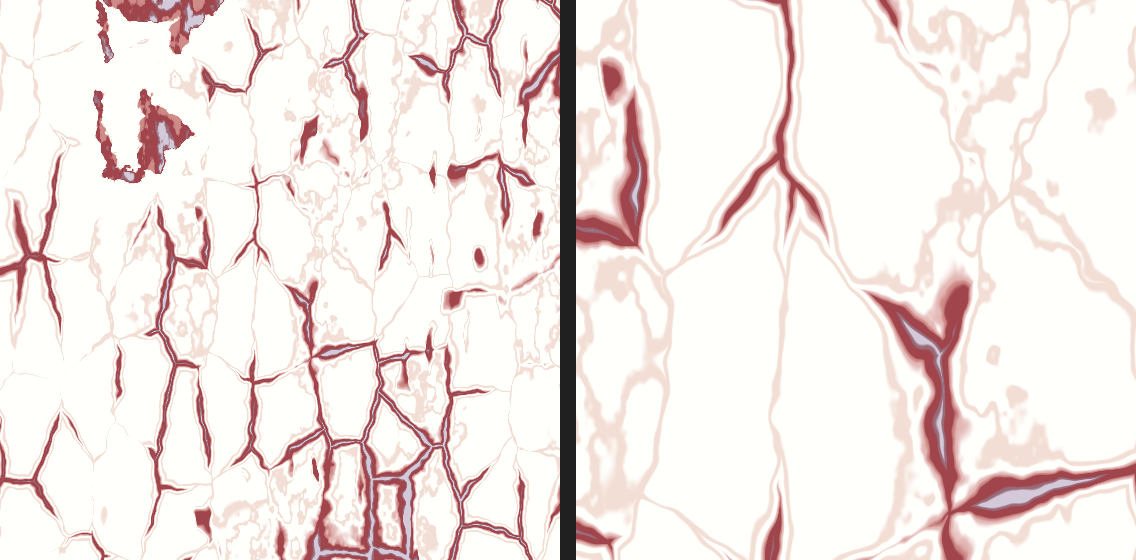
Left: the whole. Right: its middle third, enlarged.
Give the GLSL for this texture, as a Shadertoy shader.

```glsl
// Weathered white paint: upright crackle cells, red cracks, beige contour stains, torn flakes.

float hash(vec2 p) {
    p = fract(p * vec2(0.1031, 0.1137));
    p += dot(p, p.yx + 33.33);
    return fract((p.x + p.y) * p.x * 17.3);
}

float noise(vec2 p) {
    vec2 i = floor(p), f = fract(p);
    f = f * f * (3.0 - 2.0 * f);
    return mix(mix(hash(i), hash(i + vec2(1, 0)), f.x),
               mix(hash(i + vec2(0, 1)), hash(i + vec2(1, 1)), f.x), f.y);
}

float fbm(vec2 p) {
    float sum = 0.0, amp = 0.53;
    for (int i = 0; i < 4; i++) {
        sum += amp * noise(p);
        p = p * 2.03 + 17.7;
        amp *= 0.5;
    }
    return sum;
}

vec2 cellPoint(vec2 cell) {
    return cell + 0.1 + 0.8 * vec2(hash(cell + 41.0), hash(cell + 97.0));
}

// Distance, in canvas units, to the nearest border of the tall cells
float crackDistance(vec2 p) {
    vec2 scale = vec2(11.0, 5.6);
    vec2 q = p * scale, base = floor(q), nearest = vec2(9.0);
    for (int k = 0; k < 25; k++) {
        vec2 r = cellPoint(base + vec2(k % 5 - 2, k / 5 - 2)) - q;
        if (dot(r, r) < dot(nearest, nearest)) nearest = r;
    }
    float d = 1.0;
    for (int k = 0; k < 25; k++) {
        vec2 r = cellPoint(base + vec2(k % 5 - 2, k / 5 - 2)) - q;
        vec2 gap = r - nearest;
        if (dot(gap, gap) > 0.0001)
            d = min(d, dot(0.5 * (r + nearest), gap) / length(gap * scale));
    }
    return d;
}

// Capsule whose radius runs from ra to rb
float taper(vec2 p, vec2 a, vec2 b, float ra, float rb) {
    vec2 ab = b - a;
    float t = clamp(dot(p - a, ab) / dot(ab, ab), 0.0, 1.0);
    return length(p - a - ab * t) - mix(ra, rb, t);
}

float flakeDistance(vec2 p) {
    p += 0.035 * (vec2(fbm(p * 38.0), fbm(p * 38.0 + 60.0)) - 0.5);
    float d = taper(p, vec2(0.24, 1.01), vec2(0.36, 1.0), 0.05, 0.035);
    d = min(d, taper(p, vec2(0.34, 0.98), vec2(0.32, 0.92), 0.028, 0.014));
    d = min(d, taper(p, vec2(0.18, 0.99), vec2(0.192, 0.9), 0.008, 0.009));
    d = min(d, taper(p, vec2(0.29, 0.765), vec2(0.35, 0.765), 0.04, 0.004));
    d = min(d, taper(p, vec2(0.26, 0.83), vec2(0.27, 0.71), 0.012, 0.026));
    d = min(d, taper(p, vec2(0.18, 0.83), vec2(0.192, 0.71), 0.006, 0.014));
    return min(d, taper(p, vec2(0.19, 0.69), vec2(0.245, 0.685), 0.014, 0.012));
}

// Stain depth to colour: white, beige contour, white, pink, red, mauve, lilac
vec3 stainColor(float h) {
    vec3 c = mix(vec3(1.0, 1.0, 0.99), vec3(0.95, 0.87, 0.83),
                 smoothstep(0.14, 0.18, h) * (1.0 - smoothstep(0.22, 0.27, h)));
    c = mix(c, vec3(0.89, 0.72, 0.71), smoothstep(0.36, 0.45, h));
    c = mix(c, vec3(0.80, 0.53, 0.52), smoothstep(0.45, 0.51, h));
    c = mix(c, vec3(0.63, 0.27, 0.30), smoothstep(0.51, 0.57, h));
    c = mix(c, vec3(0.60, 0.42, 0.48), smoothstep(0.82, 0.91, h));
    return mix(c, vec3(0.83, 0.79, 0.85), smoothstep(0.95, 1.08, h));
}

void mainImage(out vec4 fragColor, in vec2 fragCoord) {
    vec2 p = fragCoord / iResolution.xy;

    // Ragged cell borders
    vec2 q = p + 0.024 * (vec2(fbm(p * 16.0 + 5.0), fbm(p * 16.0 + 50.0)) - 0.5);
    q += 0.007 * (vec2(noise(p * 60.0), noise(p * 60.0 + 30.0)) - 0.5);
    float d = crackDistance(q);

    // Cracks fade in and out, and are fainter on the left
    float side = smoothstep(0.05, 0.45, p.x);
    float strength = 0.2 + 0.95 * smoothstep(0.36, 0.74, noise(p * vec2(13.0, 9.0) + 8.0));
    strength *= mix(0.78, 1.0, side) * (0.85 + 0.3 * noise(p * 55.0));
    float spread = 0.0065 + 0.006 * smoothstep(0.6, 0.9, noise(p * 7.0 + 21.0));
    float stain = strength * exp(-d / spread);

    // Mottled beige patches in upright bands
    float band = smoothstep(0.42, 0.68, noise(p * vec2(9.0, 4.0) + 3.0)) * mix(0.25, 1.0, side);
    stain += band * 0.34 * smoothstep(0.3, 0.75, fbm(p * vec2(34.0, 22.0)));

    // Short upright dashes
    float dash = noise(q * vec2(48.0, 13.0) + 70.0);
    stain += 0.65 * side * smoothstep(0.76, 0.98, dash) * smoothstep(0.4, 0.65, noise(p * 8.0 + 90.0));

    // Bare paint around the torn flakes
    float flake = flakeDistance(p);
    float bare = 1.0 - smoothstep(0.02, 0.09, flake);
    stain *= 1.0 - 0.9 * bare;
    float streaks = fbm(p * vec2(48.0, 26.0) + 12.0);
    float depth = 0.5 + 0.75 * smoothstep(0.3, 0.8, streaks);
    stain = max(stain, depth * (1.0 - smoothstep(-0.003, 0.003, flake)));

    fragColor = vec4(stainColor(stain), 1.0);
}
```
